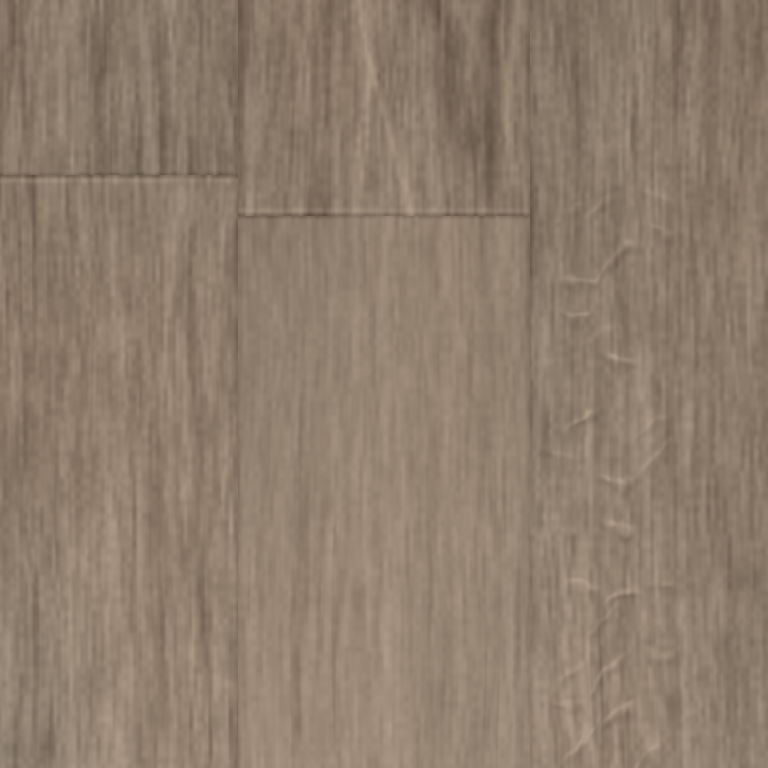
Write a Shadertoy shader that draws this texture.

```glsl
// Greyed oak floor: three columns of long vertical planks with staggered end joints.
// Stretched value noise makes the fine straight grain; broken dark fibres, heartwood
// swaths and scattered curved ray flecks vary it from plank to plank.

const vec3 WOOD_DARK = vec3(0.475, 0.415, 0.354);
const vec3 WOOD_LIGHT = vec3(0.630, 0.563, 0.492);
const vec3 WARM_SHIFT = vec3(0.018, -0.004, -0.008);
const float PLANK_WIDTH = 0.380;
const float FIRST_SEAM = 0.310;
const vec3 END_JOINTS = vec3(0.772, 0.719, 1.300); // height of the joint per column
const float SIDE_WIDTH = 0.0050;
const float SIDE_DEPTH = 0.38;
const float JOINT_WIDTH = 0.0036;
const float JOINT_DEPTH = 0.55;
const float BEVEL_GLOW = 0.34;
const float BASE_TONE = 0.72;
const float TOP_SHADE = 0.38;
const float RIGHT_SHADE = 0.16;
const float STRONG_GRAIN = 1.08;
const float CALM_GRAIN = 0.72;
const float FIBRE_DEPTH = 0.36;
const float FLECK_CELL = 0.055;
const float FLECK_GLOW = 0.75;

float hash(vec2 p) {
    vec3 q = fract(vec3(p.xyx) * 0.1031);
    q += dot(q, q.yzx + 33.33);
    return fract((q.x + q.y) * q.z);
}

// Smooth value noise, centred on zero
float noise(vec2 p) {
    vec2 cell = floor(p), f = fract(p);
    f = f * f * (3.0 - 2.0 * f);
    float low = mix(hash(cell), hash(cell + vec2(1, 0)), f.x);
    float high = mix(hash(cell + vec2(0, 1)), hash(cell + vec2(1, 1)), f.x);
    return mix(low, high, f.y) - 0.5;
}

float bump(float x, float width) {
    return exp(-x * x / (width * width));
}

// Long streaks, growth bands, broken dark fibres and pores of one plank
float grain(vec2 uv, float seed) {
    vec2 p = uv + seed * vec2(7.3, 3.1);
    p.x += 0.012 * noise(p * vec2(5.0, 2.5)) + 0.003 * noise(p * vec2(22.0, 9.0));
    float bands = sin(210.0 * (p.x + 0.05 * noise(p * vec2(6.0, 1.3))));
    float patchy = smoothstep(-0.2, 0.35, noise(p * vec2(9.0, 2.5)));
    float fibres = smoothstep(0.12, 0.40, noise(p * vec2(110.0, 7.0) + 40.0));
    float tone = 0.28 * noise(p * vec2(9.0, 1.2));
    tone += 0.32 * noise(p * vec2(36.0, 1.6));
    tone += 0.42 * noise(p * vec2(100.0, 8.0));
    tone += 0.50 * noise(p * vec2(190.0, 24.0));
    tone += 0.30 * noise(p * vec2(150.0, 110.0));
    return tone + 0.08 * bands * patchy - FIBRE_DEPTH * (fibres - 0.12) * (0.4 + 0.6 * patchy);
}

// Wavy dark swaths with pale rims, in the upper middle plank
float heartwood(vec2 uv) {
    float tone = 0.0;
    for (int i = 0; i < 2; i++) {
        float k = float(i);
        float centre = mix(0.560 + 0.15 * (1.0 - uv.y), 0.637, k);
        centre += 0.025 * noise(vec2(uv.y * 18.0, k * 5.0 + 2.0));
        float dx = uv.x - centre;
        float fade = mix(smoothstep(0.74, 0.92, uv.y), smoothstep(0.71, 0.84, uv.y), k);
        float ripple = 0.8 + 0.9 * noise(uv * vec2(75.0, 24.0));
        tone -= fade * ripple * 0.72 * bump(dx, 0.019);
        tone += fade * 0.30 * bump(dx - 0.032, 0.007);
    }
    // Slanting pale vein
    float vein = uv.x - 0.530 + 0.25 * (uv.y - 0.73) + 0.01 * noise(uv * 14.0);
    return tone + 0.32 * bump(vein, 0.005);
}

// Short pale arcs with a shaded lower edge, scattered one per cell
float rayFlecks(vec2 uv) {
    float tone = 0.0;
    vec2 home = floor(uv / FLECK_CELL);
    for (int j = -1; j <= 1; j++)
    for (int i = -1; i <= 1; i++) {
        vec2 id = home + vec2(i, j);
        float r = hash(id + 17.0), s = hash(id + 53.0);
        vec2 centre = (id + 0.2 + 0.6 * vec2(r, s)) * FLECK_CELL;
        vec2 q = uv - centre;
        float slope = 1.6 * (hash(id + 91.0) - 0.3);
        float curve = slope * q.x + mix(-18.0, 18.0, s) * q.x * q.x;
        float dy = q.y - curve - 0.010 * noise(uv * 70.0);
        float present = step(0.40, hash(id + 29.0)) * (0.35 + 0.65 * r);
        float reach = 1.0 - smoothstep(0.008, 0.032, abs(q.x));
        float region = bump(centre.x - 0.80, 0.08) * (1.0 - smoothstep(0.74, 0.84, centre.y));
        float broken = 0.8 + 0.9 * noise(uv * 110.0);
        tone += present * reach * region * broken * (bump(dy, 0.005) - 0.6 * bump(dy + 0.010, 0.007));
    }
    return FLECK_GLOW * tone;
}

void mainImage(out vec4 fragColor, in vec2 fragCoord) {
    vec2 uv = fragCoord / iResolution.xy;

    // Plank layout
    float along = (uv.x - FIRST_SEAM) / PLANK_WIDTH + 1.0;
    int column = clamp(int(floor(along)), 0, 2);
    float joint = END_JOINTS[column];
    float upper = step(joint, uv.y);
    float seed = float(column) + 4.0 * upper + 1.0;
    bool calm = column == 1 && upper < 0.5;

    // Wood tone
    float tone = BASE_TONE - TOP_SHADE * uv.y - RIGHT_SHADE * smoothstep(0.72, 1.0, uv.x);
    tone += grain(uv, seed) * (calm ? CALM_GRAIN : STRONG_GRAIN);
    if (column == 1) tone += mix(0.05 + 0.16 * bump(uv.x - 0.50, 0.04), heartwood(uv), upper);
    if (column == 2) tone += rayFlecks(uv);

    // Soft side seams; end joints carry a pale bevel on one side
    float pixel = 1.0 / iResolution.y;
    float sideDistance = (fract(along + 0.5) - 0.5) * PLANK_WIDTH;
    float jointDistance = uv.y - joint;
    float bevelSide = column == 1 ? 0.007 : -0.007;
    float wear = 0.85 + 0.7 * noise(uv * 24.0);
    tone -= SIDE_DEPTH * wear * bump(sideDistance, max(SIDE_WIDTH, pixel));
    tone -= JOINT_DEPTH * wear * bump(jointDistance, max(JOINT_WIDTH, pixel));
    tone += BEVEL_GLOW * wear * bump(jointDistance - bevelSide, max(JOINT_WIDTH, pixel));

    vec3 color = mix(WOOD_DARK, WOOD_LIGHT, clamp(tone, -0.7, 1.3));
    color += WARM_SHIFT * noise(uv * vec2(5.0, 2.0) + seed);
    fragColor = vec4(color, 1.0);
}
```
